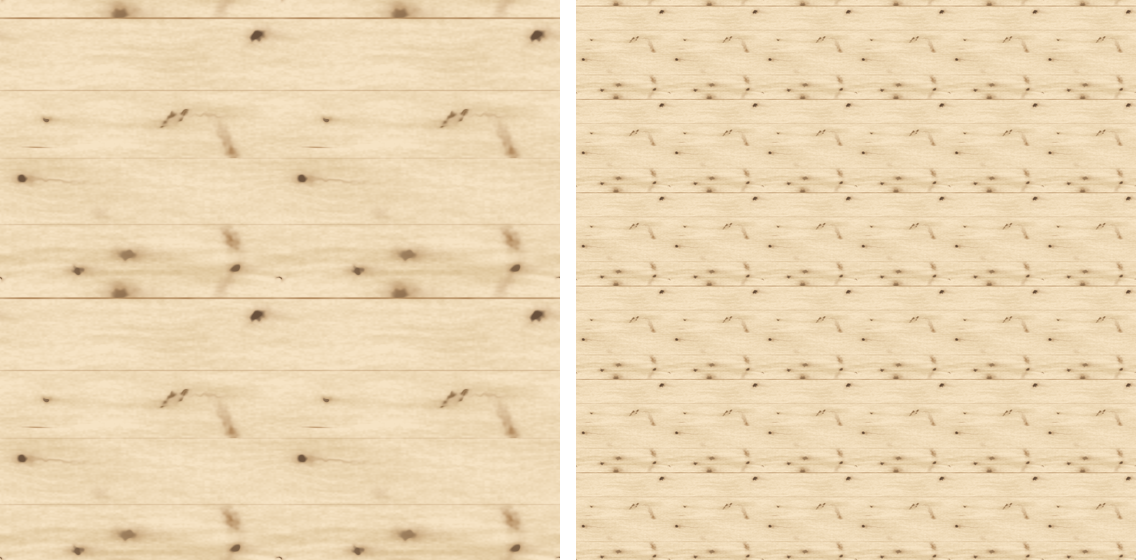
Left: one tile. Right: repeated 3 by 3.
Give the GLSL for this texture, as a WebGL 1 fragment shader.

```glsl
precision highp float;
// Pale knotty pine boards: a 2 by 2 repeat of four planks with grain, seams and knots.
uniform vec2 u_resolution;

const float REPEATS = 2.0;
const vec3 PALE = vec3(0.965, 0.89, 0.768);
const vec3 HONEY = vec3(0.87, 0.772, 0.605);
const vec3 BROWN = vec3(0.66, 0.49, 0.31);
const vec3 BARK = vec3(0.35, 0.26, 0.19);
const float MAIN_SEAM = 0.065;
const float SECOND_SEAM = 0.323;
const float THIRD_SEAM = 0.565;
const float FOURTH_SEAM = 0.802;

float hash(vec2 p) {
  return fract(sin(dot(p, vec2(127.1, 311.7))) * 4375.85);
}

// Value noise on a unit tile, wrapping after a whole number of cells.
float noise(vec2 q, vec2 cells) {
  vec2 p = q * cells;
  vec2 i = floor(p);
  vec2 f = fract(p);
  f = f * f * (3.0 - 2.0 * f);
  vec2 a = mod(i, cells);
  vec2 b = mod(i + 1.0, cells);
  return mix(mix(hash(a), hash(vec2(b.x, a.y)), f.x),
             mix(hash(vec2(a.x, b.y)), hash(b), f.x), f.y);
}

// Shortest signed offset on the repeating tile.
vec2 wrap(vec2 d) { return fract(d + 0.5) - 0.5; }
float wrap(float d) { return fract(d + 0.5) - 0.5; }

// Soft rotated ellipse.
float spot(vec2 q, vec2 center, vec2 radius, float angle) {
  vec2 d = wrap(q - center);
  float c = cos(angle);
  float s = sin(angle);
  d = vec2(c * d.x + s * d.y, c * d.y - s * d.x) / radius;
  return exp(-dot(d, d));
}

float band(float y, float center, float width) {
  float d = wrap(y - center) / width;
  return exp(-d * d);
}

float seam(float y, float center, float halfWidth, float blur) {
  return 1.0 - smoothstep(halfWidth - blur, halfWidth + blur, abs(wrap(y - center)));
}

// One on the plank that ends at the seam, zero past it.
float before(float y, float edge) {
  return 1.0 - smoothstep(-0.002, 0.002, wrap(y - edge));
}

vec3 stain(vec3 wood, float amount) { return mix(wood, BROWN, clamp(amount, 0.0, 1.0)); }

// Dark core inside a brown halo that trails along the grain.
vec3 knot(vec3 wood, vec2 q, vec2 center, vec2 radius, float angle, float depth) {
  float halo = spot(q, center, radius * 1.5, angle);
  float trail = spot(q, center + vec2(radius.x * 1.8, 0.0), radius * vec2(2.6, 1.3), 0.0);
  float core = smoothstep(0.2, 0.75, spot(q, center, radius, angle));
  return mix(stain(wood, 0.5 * halo + 0.2 * trail), BARK, depth * core);
}

void main() {
  vec2 uv = gl_FragCoord.xy / u_resolution;
  vec2 q = fract(vec2(uv.x, 1.0 - uv.y) * REPEATS);
  float blur = REPEATS / u_resolution.y;

  // Grain: bent streaks, broad patches and fine fibres.
  vec2 bent = q + vec2(0.0, 0.03 * noise(q, vec2(5.0, 7.0)));
  float streak = noise(bent, vec2(5.0, 54.0));
  float fibre = noise(bent, vec2(38.0, 120.0));
  float speck = noise(q, vec2(110.0, 150.0));
  float patches = noise(bent, vec2(3.0, 9.0));
  float tone = 0.27 + 0.38 * (streak - 0.5) + 0.32 * (fibre - 0.5)
             + 0.26 * (speck - 0.5) + 0.32 * (patches - 0.5);

  // Warmer bands and one shaded board end.
  tone += streak * (0.3 * band(q.y, 0.2, 0.03) + 0.4 * band(q.y, 0.42, 0.045)
        + 0.55 * band(q.y, 0.95, 0.06));
  float thirdPlank = before(q.y, FOURTH_SEAM) * (1.0 - before(q.y, THIRD_SEAM));
  tone += 0.32 * thirdPlank * spot(q, vec2(0.2, 0.61), vec2(0.24, 0.1), 0.0);
  vec3 wood = mix(PALE, HONEY, clamp(tone, 0.0, 1.3));

  // Ragged outlines for the marks.
  vec2 r = q + 0.014 * (vec2(noise(q, vec2(60.0)), noise(q + 0.37, vec2(60.0))) - 0.5);
  float mottle = 0.6 + 0.6 * noise(q, vec2(80.0, 90.0));

  // Brown flares and blushes.
  float flare = spot(r, vec2(0.81, 0.505), vec2(0.07, 0.02), 1.1)
              + spot(r, vec2(0.828, 0.55), vec2(0.027, 0.02), 1.0);
  wood = stain(wood, 0.5 * flare * mottle * before(q.y, THIRD_SEAM));
  wood = stain(wood, 0.85 * mottle * spot(r, vec2(0.826, 0.857), vec2(0.045, 0.025), 0.95));
  wood = stain(wood, 0.3 * spot(r, vec2(0.805, 1.015), vec2(0.06, 0.022), -1.0)
                     * before(q.y, MAIN_SEAM));
  wood = stain(wood, 0.2 * spot(r, vec2(0.36, 0.763), vec2(0.03, 0.018), 0.4));
  wood = stain(wood, 0.28 * spot(r, vec2(0.18, 0.645), vec2(0.12, 0.006), 0.06));
  wood = stain(wood, 0.3 * spot(r, vec2(0.625, 0.42), vec2(0.065, 0.02), -0.45));
  wood = stain(wood, 0.25 * spot(r, vec2(0.75, 0.413), vec2(0.07, 0.006), 0.05));

  // Cluster of flecks climbing to the right.
  for (int i = 0; i < 9; i++) {
    float k = float(i);
    vec2 jitter = vec2(hash(vec2(k, 3.0)), hash(vec2(k, 8.0))) - 0.5;
    vec2 center = vec2(0.585 + 0.01 * k, 0.437 - 0.005 * k) + jitter * vec2(0.015, 0.028);
    wood = mix(wood, BROWN * 0.8, 0.75 * spot(r, center, vec2(0.01, 0.005), -0.5));
  }

  // Knots, from the darkest to the smallest.
  wood = knot(wood, r, vec2(0.919, 0.128), vec2(0.025, 0.017), -0.6, 0.85);
  wood = knot(wood, r, vec2(0.078, 0.638), vec2(0.019, 0.015), 0.2, 0.8);
  wood = knot(wood, r, vec2(0.276, 0.966), vec2(0.022, 0.014), -0.1, 0.65);
  wood = knot(wood, r, vec2(0.841, 0.958), vec2(0.019, 0.013), -0.2, 0.65);
  wood = knot(wood, r, vec2(0.453, 0.909), vec2(0.032, 0.017), 0.0, 0.35);
  wood = knot(wood, r, vec2(0.164, 0.43), vec2(0.011, 0.007), 0.2, 0.55);
  wood = knot(wood, r, vec2(0.997, 0.995), vec2(0.007, 0.005), 0.2, 0.5);
  vec3 cut = knot(wood, r, vec2(0.432, 0.05), vec2(0.034, 0.018), 0.0, 0.5);
  cut = stain(cut, 0.35 * spot(r, vec2(0.43, 0.03), vec2(0.045, 0.03), 0.0));
  wood = mix(wood, cut, before(q.y, MAIN_SEAM));
  wood = stain(wood, 0.65 * spot(q, vec2(0.13, 0.526), vec2(0.04, 0.003), 0.02));

  // One dark seam and three faint ones.
  float wear = 0.65 + 0.5 * noise(q, vec2(24.0, 1.0));
  wood = stain(wood, 0.9 * wear * seam(q.y, MAIN_SEAM, 0.0028, blur));
  wood = stain(wood, wear * (0.38 * seam(q.y, SECOND_SEAM, 0.002, blur)
       + 0.2 * seam(q.y, THIRD_SEAM, 0.002, blur) + 0.26 * seam(q.y, FOURTH_SEAM, 0.002, blur)));

  gl_FragColor = vec4(wood, 1.0);
}
```
